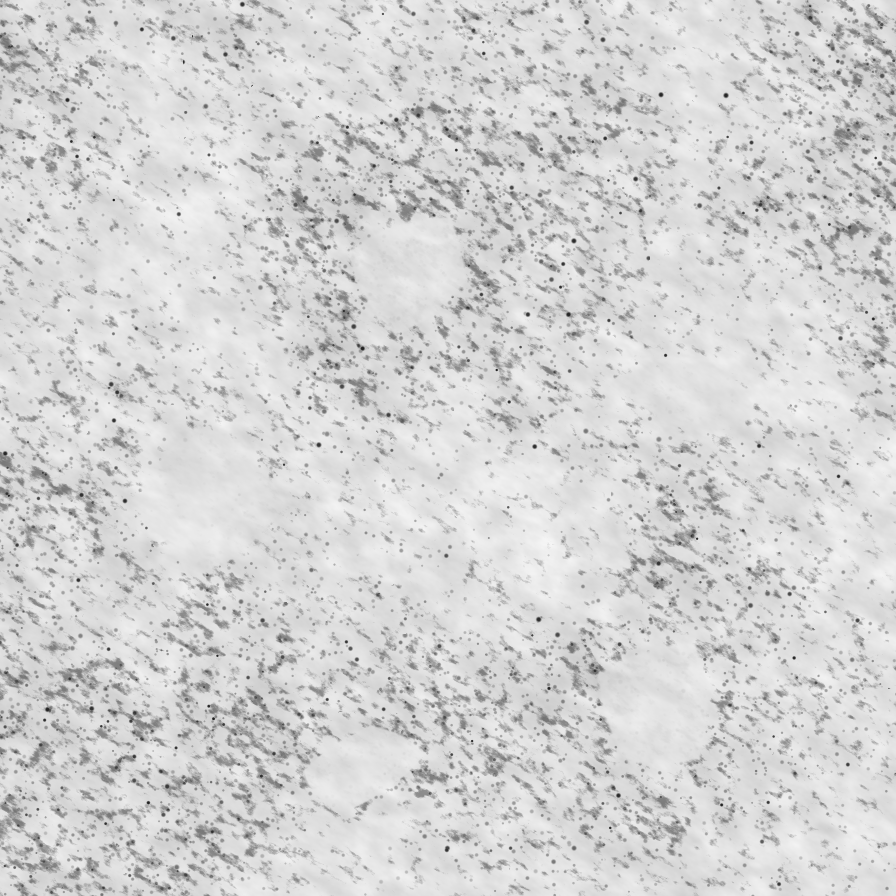
Reproduce this texture procedurally as a three.js fragment shader.

```glsl
// Pale grey granite: tilted mottling, dark flecks and specks, a few smooth light crystals.
varying vec2 vUv;

const float BASE_TONE = 0.874;
const float CRYSTAL_TONE = 0.882;
const float CLOUD_CONTRAST = 0.08;
const float MOTTLE_CONTRAST = 0.17;
const float FLECK_DARKNESS = 0.36;
const float GREY_SPECK_DARKNESS = 0.32;
const float BLACK_SPECK_DARKNESS = 0.72;
const float GRAIN_ANGLE = -0.55;
const float CRYSTAL_COUNT = 5.0;
const vec2 CRYSTAL_RING_CENTRE = vec2(0.52, 0.41);
const float CRYSTAL_RING_RADIUS = 0.29;
const float CRYSTAL_SIZE = 0.072;
const float TAU = 6.2831853;

float hash(vec2 p) {
  vec3 q = fract(vec3(p.xyx) * 0.1031);
  q += dot(q, q.yzx + 33.33);
  return fract((q.x + q.y) * q.z);
}

vec2 hash2(vec2 p) {
  return vec2(hash(p), hash(p + 57.3));
}

mat2 rotation(float a) {
  return mat2(cos(a), -sin(a), sin(a), cos(a));
}

float valueNoise(vec2 p) {
  vec2 i = floor(p);
  vec2 f = fract(p);
  f = f * f * (3.0 - 2.0 * f);
  return mix(mix(hash(i), hash(i + vec2(1.0, 0.0)), f.x),
             mix(hash(i + vec2(0.0, 1.0)), hash(i + 1.0), f.x), f.y);
}

// Four octaves, turned between steps to hide the lattice
float layeredNoise(vec2 p) {
  float sum = 0.0;
  float weight = 0.533;
  for (int i = 0; i < 4; i++) {
    sum += weight * valueNoise(p);
    p = rotation(0.3) * p * 2.03 + 17.7;
    weight *= 0.5;
  }
  return sum;
}

// Cellular dots: a share of the cells holds one soft round grain
float specks(vec2 p, float cells, float share, float radius) {
  vec2 q = p * cells;
  vec2 home = floor(q);
  float dark = 0.0;
  for (int y = -1; y <= 1; y++) {
    for (int x = -1; x <= 1; x++) {
      vec2 cell = home + vec2(float(x), float(y));
      vec2 toGrain = (q - cell - hash2(cell + 5.0)) / cells;
      float size = radius * mix(0.6, 1.25, hash(cell + 91.0));
      float present = step(hash(cell + 143.0), share);
      float strength = mix(0.45, 1.0, hash(cell + 211.0));
      float grain = 1.0 - smoothstep(size * 0.4, size * 1.4, length(toGrain));
      dark = max(dark, grain * present * strength);
    }
  }
  return dark;
}

// Convex shard: overlap of four large discs, which gives bowed sides and corners
float shardDistance(vec2 p, float size, float seed) {
  float d = -1.0;
  float bow = size * 2.6;
  for (int k = 0; k < 4; k++) {
    float side = float(k);
    float angle = TAU * (side + 0.55 * hash(vec2(seed, side))) / 4.0;
    float reach = size * mix(0.7, 1.05, hash(vec2(side + 9.0, seed)));
    vec2 centre = vec2(cos(angle), sin(angle)) * (reach - bow);
    d = max(d, length(p - centre) - bow);
  }
  return d;
}

// Shards spread on a loose ring, every third one flattened
float crystalMask(vec2 p) {
  float mask = 0.0;
  for (float i = 0.0; i < CRYSTAL_COUNT; i++) {
    float angle = TAU * i / CRYSTAL_COUNT - 0.72;
    vec2 centre = CRYSTAL_RING_CENTRE + CRYSTAL_RING_RADIUS * vec2(cos(angle), sin(angle));
    float flatness = mod(i, 3.0) == 1.0 ? 2.0 : 1.0;
    vec2 q = rotation(0.15 * (i - 2.0)) * (p - centre) * vec2(1.0, flatness);
    float d = shardDistance(q, CRYSTAL_SIZE, i + 3.0);
    mask = max(mask, 1.0 - smoothstep(-0.003, 0.002, d));
  }
  return mask;
}

void main() {
  vec2 grain = rotation(GRAIN_ANGLE) * vUv + 3.0;
  float cloud = layeredNoise(vUv * 5.0 + 11.0);
  float density = smoothstep(0.3, 0.7, cloud);
  float mottle = layeredNoise(grain * vec2(32.0, 55.0)) - 0.5;

  // Pale ground
  float tone = BASE_TONE - (cloud - 0.5) * CLOUD_CONTRAST + mottle * MOTTLE_CONTRAST;

  // Tilted flecks and round specks, denser in the darker clouds
  float fleckNoise = layeredNoise(grain * vec2(85.0, 150.0) + 40.0) + 0.16 * (density - 0.5);
  float dark = FLECK_DARKNESS * smoothstep(0.54, 0.86, fleckNoise);
  dark += GREY_SPECK_DARKNESS * specks(grain, 165.0, mix(0.04, 0.22, density), 0.0019);
  dark = max(dark, BLACK_SPECK_DARKNESS * specks(vUv + 7.0, 95.0, mix(0.008, 0.06, density), 0.0023));

  // Crystals cover the flecks
  float crystal = CRYSTAL_TONE + 0.13 * mottle;
  tone = mix(tone - dark, crystal, 0.92 * crystalMask(vUv));
  gl_FragColor = vec4(vec3(clamp(tone, 0.0, 1.0)), 1.0);
}
```
